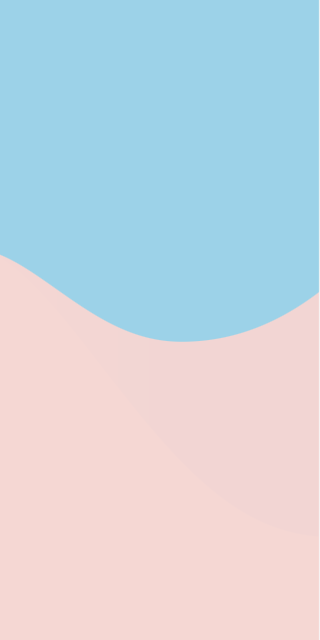
Reproduce this background procedurally as a WebGL 2 fragment shader.

```glsl
#version 300 es
precision highp float;
// A blue sky panel with a wavy lower edge over a pale pink ground,
// which carries a faint second wave and a thin light line at the right.
// The waves are cubic Hermite arcs, given as depths below the top edge.
uniform vec2 u_resolution;
out vec4 fragColor;

// Arc from height a to b with end slopes ma, mb and a symmetric bulge.
float arc(float t, float a, float b, float ma, float mb, float bulge) {
    float s = 1.0 - t;
    return mix(a, b, t * t * (3.0 - 2.0 * t))
         + ma * t * s * s - mb * t * t * s + bulge * t * t * s * s;
}

// Lower edge of the blue panel: a falling arc, then a rising bowl.
float skyEdge(float x) {
    float dip = 0.568;
    float s = (x - dip) / (1.0 - dip);
    return x < dip ? arc(x / dip, 0.398, 0.534, 0.114, 0.0, 0.124)
                   : 0.534 - s * s * (0.0703 + 0.0085 * s);
}

// Faint long wave across the pink ground.
float groundEdge(float x) {
    return arc(x, 0.403, 0.8385, 0.30, 0.035, 0.50);
}

// Antialiased coverage of the side where d is negative.
float cover(float d) {
    return clamp(0.5 - d / max(fwidth(d), 1e-5), 0.0, 1.0);
}

void main() {
    vec2 uv = gl_FragCoord.xy / u_resolution;
    float depth = 1.0 - uv.y;

    vec3 pink = vec3(0.961, 0.843, 0.828);
    vec3 duskyPink = vec3(0.949, 0.837, 0.827);
    vec3 blue = vec3(0.610, 0.824, 0.908);

    // The dusky layer fades in from the left
    float tint = mix(0.35, 1.0, smoothstep(0.0, 0.55, uv.x));
    vec3 color = mix(pink, duskyPink, tint * cover(depth - groundEdge(uv.x)));
    color = mix(color, blue, cover(depth - skyEdge(uv.x)));

    // Thin light line along the right border
    color = mix(color, vec3(0.97), 0.85 * cover(0.9965 - uv.x));
    fragColor = vec4(color, 1.0);
}
```
